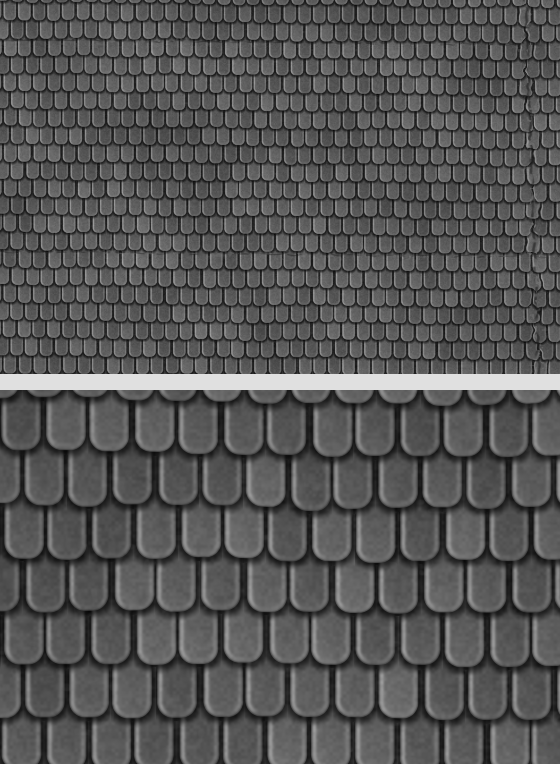
Top: the whole. Bottom: its middle third, enlarged.
This texture is drawn by a Shadertoy shader. Its source:

```glsl
// Overlapping rows of grey round-ended shingles with bevelled rims, shadows and worn seams.

const float COLUMNS = 38.0;        // shingles across; one shingle pitch is the unit length
const float ROW_HEIGHT = 1.198;
const float ROW_SLOPE = 0.009;
const vec2  GRID_OFFSET = vec2(0.17, 0.25);
const float HALF_WIDTH = 0.452;
const float CORNER_RADIUS = 0.36;
const float BOTTOM_GAP = 0.08;
const vec2  JITTER = vec2(0.035, 0.03);
const float RIM_INSET = 0.085;
const float RIM_WIDTH = 0.055;
const float SHADOW_REACH = 0.24;
const float GRAIN = 0.075;
const float TONE_VARIATION = 0.045;
const vec3  BODY = vec3(0.355);
const vec3  RIM = vec3(0.60);
const vec3  GAP = vec3(0.10);
const vec3  DUST = vec3(0.50);
const float SEAM_X = 35.7;
const float SEAM_LEAN = 0.033;
const float SEAM_Y_UPPER = 2.72;
const float SEAM_Y_LOWER = 17.1;

float hash(vec2 p) {
    vec3 q = fract(p.xyx * vec3(0.1031, 0.1030, 0.0973));
    q += dot(q, q.yzx + 33.33);
    return fract((q.x + q.y) * q.z);
}

float noise(vec2 p) {
    vec2 i = floor(p), f = fract(p);
    f = f * f * (3.0 - 2.0 * f);
    return mix(mix(hash(i), hash(i + vec2(1, 0)), f.x),
               mix(hash(i + vec2(0, 1)), hash(i + vec2(1, 1)), f.x), f.y);
}

// Nearest shingle of a row: xy = local position, z = signed distance, w = random value.
vec4 shingle(vec2 p, float row) {
    float x = p.x - 0.5 * mod(row + 1.0, 2.0) + 0.06 * (hash(vec2(row + 50.0, 7.0)) - 0.5);
    float column = floor(x + 0.5);
    vec2 id = vec2(column, row) + 100.0;
    vec2 wobble = (vec2(hash(id), hash(id + 31.0)) - 0.5) * 2.0 * JITTER;
    vec2 q = vec2(x - column, p.y - row * ROW_HEIGHT) + wobble;
    float bottom = ROW_HEIGHT - BOTTOM_GAP;
    vec2 d = vec2(abs(q.x) - HALF_WIDTH, q.y - bottom) + CORNER_RADIUS;
    float dist = length(max(d, 0.0)) + min(max(d.x, d.y), 0.0) - CORNER_RADIUS;
    return vec4(q, dist, hash(id + 63.0));
}

// Surface of one shingle, lit from the left.
vec3 shade(vec4 s) {
    vec3 color = BODY + (s.w - 0.5) * 2.0 * TONE_VARIATION;
    color *= 0.93 + 0.12 * s.y / ROW_HEIGHT - 0.10 * s.x;
    float rim = exp(-pow((s.z + RIM_INSET) / RIM_WIDTH, 2.0));
    float side = smoothstep(0.12, 0.42, abs(s.x));
    float lit = s.x < 0.0 ? 0.85 : 0.38;
    color = mix(color, RIM, rim * mix(0.12, lit, side));
    return mix(color, GAP, 0.65 * smoothstep(-0.05, 0.02, s.z));
}

// Darkening cast onto the row behind by the shingle in front.
float shadowUnder(float dist) {
    return mix(0.34, 1.0, smoothstep(0.0, SHADOW_REACH, dist));
}

void mainImage(out vec4 fragColor, in vec2 fragCoord) {
    float pixel = COLUMNS / iResolution.x;
    vec2 canvas = vec2(fragCoord.x, iResolution.y - fragCoord.y) * pixel;

    // Gently sloping, slightly uneven courses, more disturbed beside the vertical seam
    float seamX = SEAM_X + SEAM_LEAN * canvas.y + 0.25 * (noise(canvas.yy * 1.7) - 0.5);
    float nearSeam = exp(-pow((canvas.x - seamX) / 0.55, 2.0));
    vec2 p = canvas - GRID_OFFSET;
    p.y -= ROW_SLOPE * canvas.x + 0.14 * (noise(canvas * 0.35) - 0.5);
    p += nearSeam * 0.28 * (vec2(noise(canvas * 2.5), noise(canvas * 2.5 + 40.0)) - 0.5);

    // Row in front, the row it rests on, and the row that shades it
    float row = floor(p.y / ROW_HEIGHT);
    vec4 front = shingle(p, row);
    vec4 behind = shingle(p, row + 1.0);
    vec4 above = shingle(p, row - 1.0);
    vec3 backColor = shade(behind) * shadowUnder(front.z);
    vec3 frontColor = shade(front) * shadowUnder(above.z);
    float cover = smoothstep(0.6 * pixel, -0.6 * pixel, front.z);
    vec3 color = mix(backColor, frontColor, cover);

    // Fine grain and broad staining
    float grain = 0.6 * noise(canvas * 13.0) + 0.4 * noise(canvas * 6.0 + 17.0) - 0.5;
    color += GRAIN * grain;
    color *= 0.92 + 0.16 * noise(canvas * 0.22 + 9.0);

    // Worn joints between panels, with pale dust and scattered scuffs
    float breakup = noise(canvas * 3.0 + 5.0);
    float bend = ROW_SLOPE * canvas.x + 0.15 * (noise(canvas.xx * 1.3) - 0.5);
    float seamDist = min(abs(canvas.y - bend - SEAM_Y_UPPER), abs(canvas.y - bend - SEAM_Y_LOWER));
    float joint = smoothstep(0.09, 0.0, seamDist) * smoothstep(0.3, 0.75, breakup);
    float crack = smoothstep(0.16, 0.02, abs(canvas.x - seamX)) * smoothstep(0.15, 0.6, breakup);
    color = mix(color, GAP, max(0.4 * joint, 0.55 * crack));
    float scuffZone = 0.12 + 0.6 * nearSeam + 0.5 * exp(-seamDist * 4.0);
    float scuff = smoothstep(0.73, 0.9, noise(canvas * 5.0 + 70.0)) * scuffZone;
    color = mix(color, DUST, 0.65 * scuff);

    fragColor = vec4(clamp(color, 0.0, 1.0), 1.0);
}
```
